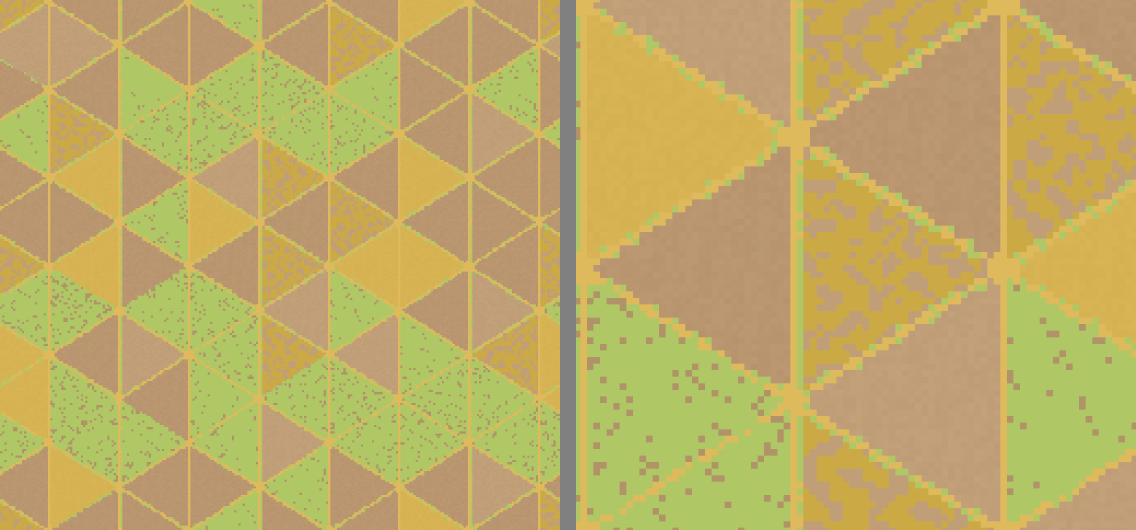
Left, the full canvas; right, a detail of the centre.
Write a Shadertoy shader that draws this pattern.

```glsl
const vec2 BLOCKS = vec2(256.0, 242.0);   // coarse mosaic blocks across the canvas
const vec2 REPEATS = vec2(8.0, 12.0);     // strips across, triangles per strip
const vec2 ORIGIN = vec2(22.4, 0.6);      // first lattice vertex, in blocks from top left
const float GREEN_SHARE = 0.37;
const float GOLD_SHARE = 0.17;            // of the triangles that are not green
const float MOTTLED_SHARE = 0.10;         // likewise
const float CLUSTERING = 0.30;            // how strongly green gathers into bands
const float LINE_HALF = 0.62;             // line half width, in blocks
const float FRINGE_HALF = 1.15;           // half width including the green fringe
const float KNOT_RADIUS = 2.2;
const float FADED_EDGES = 0.06;
const int SAMPLES = 3;                    // per axis, for smooth edges

const vec3 BROWN = vec3(0.725, 0.588, 0.437);
const vec3 TAN = vec3(0.752, 0.622, 0.472);
const vec3 GREEN = vec3(0.690, 0.780, 0.400);
const vec3 SPECK = vec3(0.690, 0.575, 0.405);
const vec3 GOLD = vec3(0.840, 0.700, 0.325);
const vec3 OCHRE = vec3(0.795, 0.665, 0.270);
const vec3 LINE = vec3(0.870, 0.730, 0.360);

float hash(vec2 p) {
    return fract(sin(dot(p, vec2(127.1, 311.7))) * 43758.5453);
}

// Layered sines, 0..1, with blotches a few blocks wide
float blotches(vec2 p) {
    float a = sin(p.x * 0.9 + 2.0 * sin(p.y * 0.47));
    float b = sin(p.y * 1.1 + 2.0 * sin(p.x * 0.61));
    return 0.5 + 0.25 * (a + b);
}

float distanceToInteger(float x) {
    return abs(x - round(x));
}

// Fill of one triangle, worn block by block
vec3 triangleFill(vec2 id, vec2 block, float edge) {
    float grain = hash(block);
    float blotch = blotches(block + 17.0 * id);
    float shade = hash(id + 31.7);
    vec3 ground = mix(BROWN, TAN, step(0.66, shade));

    float band = CLUSTERING * cos(6.2832 * (id.y - 1.8) / 6.0);
    if (hash(id + 5.3) + band > 1.0 - GREEN_SHARE) {
        float wear = mix(0.3, 1.2, shade) * (0.02 + 0.30 * blotch * blotch);
        wear *= mix(1.3, 0.6, smoothstep(2.0, 7.0, edge));
        return mix(GREEN, SPECK, step(grain, wear));
    }
    float kind = hash(id + 71.9);
    if (kind < GOLD_SHARE) return GOLD + 0.015 * (grain - 0.5);
    if (kind < GOLD_SHARE + MOTTLED_SHARE) {
        float patchy = 0.55 * blotch + 0.45 * hash(floor(block * 0.5) + 9.0) + 0.3 * (grain - 0.5);
        return mix(TAN, OCHRE, step(0.42, patchy));
    }
    return ground + 0.02 * (grain - 0.5);
}

vec3 pattern(vec2 uv) {
    vec2 block = floor(vec2(uv.x, 1.0 - uv.y) * BLOCKS);
    vec2 cell = BLOCKS / REPEATS;
    vec2 lattice = (block + 0.5 - ORIGIN) / cell;

    // Diagonals lie at whole values of these two coordinates
    vec2 diagonal = 0.5 * vec2(lattice.y + lattice.x, lattice.y - lattice.x);
    vec2 nearest = round(diagonal);
    vec2 toDiagonal = abs(diagonal - nearest) * 2.0 * cell.y;
    float toVertical = distanceToInteger(lattice.x) * cell.x;
    float slant = min(toDiagonal.x, toDiagonal.y);

    vec2 whole = floor(diagonal);
    vec2 id = mod(vec2(floor(lattice.x), whole.x + whole.y), REPEATS);
    vec3 color = triangleFill(id, block, min(slant, toVertical));
    float grain = hash(block + 53.0);

    // Diagonal lines: gold steps with green gaps, a few nearly worn away
    bool rising = toDiagonal.x < toDiagonal.y;
    vec2 edgeId = vec2(floor(lattice.x), rising ? nearest.x : nearest.y + 40.0);
    bool faded = hash(edgeId + 2.7) < FADED_EDGES;
    if (slant < FRINGE_HALF && grain > 0.5 && !faded) color = GREEN;
    if (slant < LINE_HALF) {
        if (!faded) color = grain < 0.12 ? GREEN : LINE;
        else if (grain > 0.45) color = GREEN;
    }

    // Vertical lines: some carry a green stripe on the right
    float column = round(lattice.x);
    float stripe = fract(mod(column, REPEATS.x) * 0.4);
    float side = (lattice.x - column) * cell.x;
    bool striped = stripe > 0.1 && stripe < 0.5;
    if (striped && side > 0.0 && side < 1.5) color = grain < 0.15 ? LINE : GREEN;
    if (toVertical < LINE_HALF) color = LINE;

    // Ragged knots where the lines cross
    vec2 knot = vec2(nearest.x - nearest.y, nearest.x + nearest.y);
    float toKnot = length((lattice - knot) * cell);
    if (toKnot < KNOT_RADIUS + 1.4 * (grain - 0.5)) color = LINE;
    return color;
}

void mainImage(out vec4 fragColor, in vec2 fragCoord) {
    vec3 sum = vec3(0.0);
    for (int i = 0; i < SAMPLES * SAMPLES; i++) {
        vec2 offset = (vec2(i % SAMPLES, i / SAMPLES) + 0.5) / float(SAMPLES) - 0.5;
        sum += pattern((fragCoord + offset) / iResolution.xy);
    }
    fragColor = vec4(sum / float(SAMPLES * SAMPLES), 1.0);
}
```
